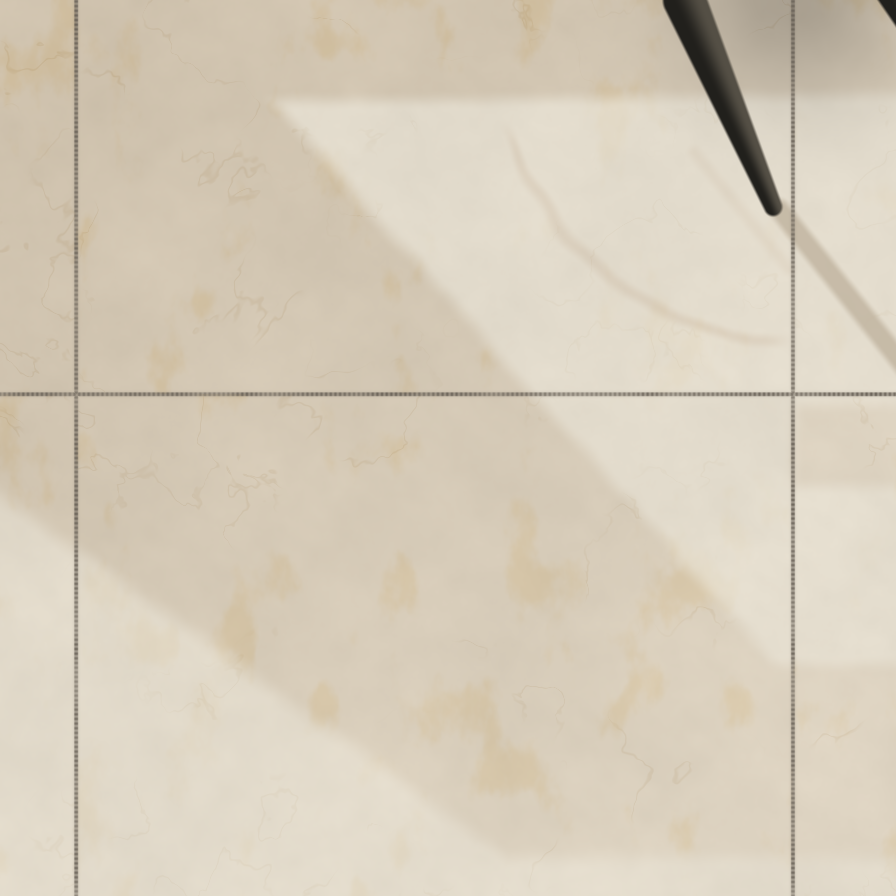
Write a WebGL 2 fragment shader that draws this texture.

```glsl
#version 300 es
precision highp float;
// Cream marble floor tiles with beaded grout, crossed by soft window light
// and the foot of a dark tapered leg. Marble is layered value noise shifted
// per tile; the light, leg and shadows are distance functions.
uniform vec2 u_resolution;
out vec4 outColor;

float hash(vec2 p) {
  return fract(sin(dot(p, vec2(127.1, 311.7))) * 43758.5453);
}

float noise(vec2 p) {
  vec2 i = floor(p), f = fract(p);
  f = f * f * (3.0 - 2.0 * f);
  return mix(mix(hash(i), hash(i + vec2(1, 0)), f.x),
             mix(hash(i + vec2(0, 1)), hash(i + vec2(1, 1)), f.x), f.y);
}

float fbm(vec2 p) {
  float sum = 0.0, amp = 0.5;
  for (int i = 0; i < 5; i++) {
    sum += amp * noise(p);
    p = mat2(1.6, 1.2, -1.2, 1.6) * p + 3.7;
    amp *= 0.5;
  }
  return sum;
}

// x: distance to the segment axis, y: position along it from 0 to 1
vec2 segment(vec2 p, vec2 a, vec2 b) {
  vec2 ab = b - a;
  float t = clamp(dot(p - a, ab) / dot(ab, ab), 0.0, 1.0);
  return vec2(length(p - a - ab * t), t);
}

float soft(float d, float blur) {
  return smoothstep(-blur, blur, d);
}

// Sunlit area: a slanted pane at the upper right and a wedge at the bottom
float sunlight(vec2 p) {
  p += 0.004 * (noise(p * 30.0) - 0.5);
  float pane = soft(dot(p - vec2(0.306, 0.885), vec2(0.747, 0.665)), 0.012)
             * soft(0.884 + 0.01 * p.x - p.y, 0.012) * soft(p.y - 0.258, 0.012);
  float bar = soft(p.x - 0.887, 0.014) * soft(0.045 - abs(p.y - 0.503), 0.012);
  float wedge = max(soft(dot(p - vec2(0.0, 0.447), vec2(-0.579, -0.815)), 0.014),
                    soft(0.043 - p.y, 0.014));
  return max(pane * (1.0 - 0.85 * bar), wedge * 0.85);
}

// Grout strength across coordinate d, beaded along coordinate s
float beadedLine(float d, float s, float px) {
  float bead = 0.5 + 0.5 * cos(6.2832 * s / 0.0052);
  float core = 1.0 - smoothstep(0.0021 - px, 0.0021 + px, d);
  float halo = 1.0 - smoothstep(0.001, 0.006, d);
  float wear = 0.75 + 0.4 * noise(vec2(s * 40.0, 3.0));
  return core * (0.45 + 0.35 * bead) * wear + 0.08 * halo;
}

// Tapered leg drawn over the floor, lighter along its right side
vec3 drawLeg(vec3 color, vec2 p, vec2 top, vec2 foot, float px) {
  vec2 s = segment(p, top, foot);
  float radius = mix(0.024, 0.010, s.y);
  float side = dot(p - foot, normalize(vec2(foot.y - top.y, top.x - foot.x)));
  vec3 metal = mix(vec3(0.13, 0.125, 0.11), vec3(0.33, 0.31, 0.27),
                   smoothstep(0.0, 1.0, 0.4 - 0.8 * side / radius));
  return mix(color, metal, 1.0 - soft(s.x - radius, px + 0.001));
}

void main() {
  vec2 p = gl_FragCoord.xy / u_resolution;
  float px = 1.0 / min(u_resolution.x, u_resolution.y);

  // Tile grid
  vec2 grid = (p - vec2(0.085, 0.56)) / 0.8;
  vec2 tile = floor(grid);
  vec2 lineDist = abs(grid - round(grid)) * 0.8;
  vec2 m = p + 7.0 * vec2(hash(tile), hash(tile + 5.0));

  // Base tone and light
  vec3 shade = mix(vec3(0.815, 0.765, 0.685), vec3(0.865, 0.825, 0.755),
                   clamp(0.25 + 0.55 * p.x - 0.75 * (p.y - 0.45), 0.0, 1.0));
  float lit = sunlight(p);
  vec3 color = mix(shade, vec3(0.89, 0.862, 0.803), lit);

  // Marble clouds, ochre stains and fine veins
  float cloud = fbm(m * 7.0);
  float fine = fbm(m * 38.0);
  color += 0.045 * (cloud - 0.48) + 0.025 * (fine - 0.48);
  float stain = smoothstep(0.56, 0.78, fbm(m * vec2(22.0, 14.0) + 9.0));
  color -= vec3(0.01, 0.03, 0.07) * stain * (1.0 - 0.6 * lit);
  float ridge = abs(fbm(m * 11.0 + 1.2 * cloud) - 0.5);
  float vein = (1.0 - smoothstep(0.0, 0.014, ridge)) * smoothstep(0.45, 0.7, noise(m * 16.0));
  color += vec3(-0.025, -0.035, -0.05) * vein * (1.0 - 0.5 * lit);

  // Two faint brown veins in the sunlit tile
  float arc = abs(length(p - vec2(0.88, 0.95)) - 0.328 - 0.012 * (noise(p * 18.0) - 0.5));
  arc = (1.0 - smoothstep(0.0, 0.011, arc)) * soft(0.85 - p.y, 0.02) * soft(0.87 - p.x, 0.02);
  float streak = 1.0 - smoothstep(0.0, 0.012, segment(p, vec2(0.775, 0.83), vec2(0.88, 0.7)).x);
  color -= vec3(0.03, 0.045, 0.055) * (arc + 0.6 * streak);

  // Shadows thrown by the legs
  float shadowDist = segment(p, vec2(0.87, 0.766), vec2(1.02, 0.578)).x;
  color = mix(color, vec3(0.75, 0.70, 0.62), 0.8 * (1.0 - soft(shadowDist - 0.011, 0.005)));
  vec2 corner = (p - vec2(0.88, 1.0)) * vec2(8, 9);
  color *= 1.0 - 0.2 * exp(-dot(corner, corner));

  // Grout
  float grout = max(beadedLine(lineDist.x, p.y, px), beadedLine(lineDist.y, p.x, px));
  color = mix(color, vec3(0.42, 0.39, 0.35), clamp(grout, 0.0, 1.0));

  // Legs
  color = drawLeg(color, p, vec2(0.764, 1.0), vec2(0.863, 0.769), px);
  color = drawLeg(color, p, vec2(0.995, 1.02), vec2(1.04, 0.93), px);
  outColor = vec4(color, 1.0);
}
```
